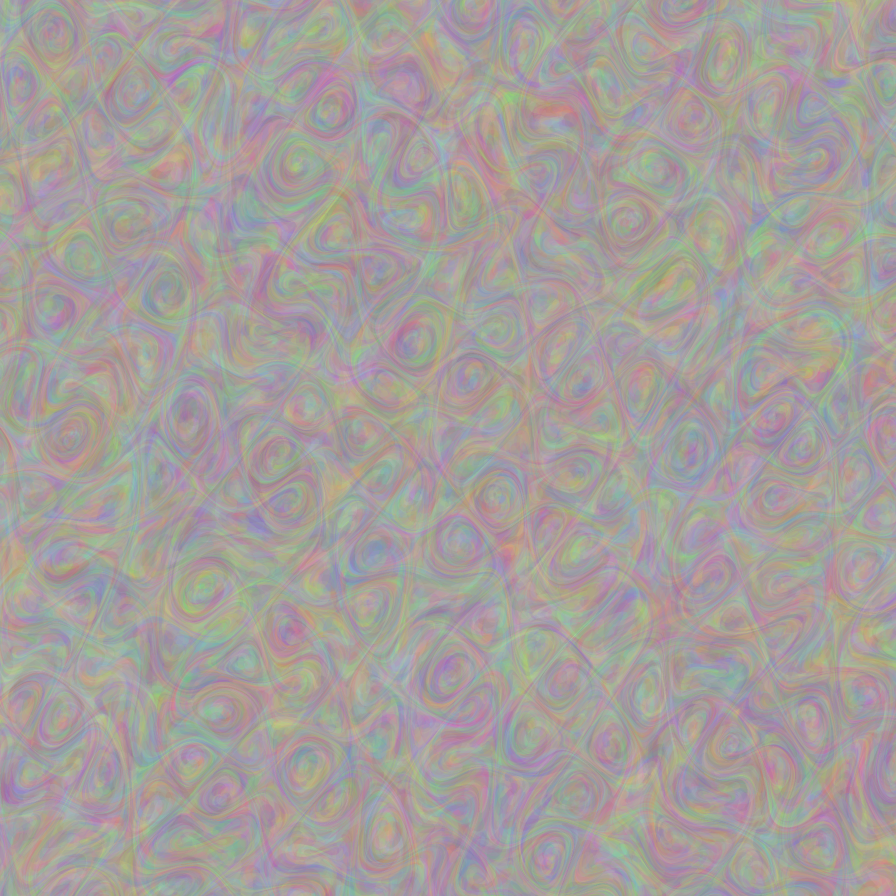
This texture is drawn by a Shadertoy shader. Its source:

```glsl
const int WAVES = 12;
const int STEPS = 7;                 // traced both ways along the flow
const int AA = 2;                    // samples per pixel side
const float TAU = 6.2831853;
const float MIN_FREQ = 6.0;          // waves across the canvas
const float MAX_FREQ = 17.0;
const float STEP_LENGTH = 0.0042;
const float COARSE_CELLS = 34.0;
const float FINE_CELLS = 72.0;
const vec3 BASE = vec3(0.650, 0.634, 0.613);
const vec3 PIGMENT = vec3(0.175, 0.185, 0.185);
const vec3 VEIN_TINT = vec3(-0.010, -0.030, -0.010);
const float GREY_CUT = 0.40;         // how far shared brightness is reduced

vec3 waves[WAVES];                   // wave vector and phase

vec3 hash3(vec3 p) {
    p = fract(p * vec3(0.1031, 0.1030, 0.0973));
    p += dot(p, p.yxz + 33.33);
    return fract((p.xxy + p.yxx) * p.zyx);
}

void makeWaves() {
    for (int i = 0; i < WAVES; i++) {
        float n = float(i);
        float angle = n * 2.39996 + 0.4;
        float freq = mix(MIN_FREQ, MAX_FREQ, fract(n * 0.7549 + 0.13));
        waves[i] = vec3(freq * TAU * vec2(cos(angle), sin(angle)), n * n * 1.73);
    }
}

// Divergence-free velocity from layered sines
vec2 flow(vec2 p) {
    vec2 v = vec2(0.0);
    for (int i = 0; i < WAVES; i++) {
        vec2 k = waves[i].xy;
        v += normalize(vec2(-k.y, k.x)) * cos(dot(k, p) + waves[i].z);
    }
    return v;
}

// Midpoint step, so that loops stay closed
vec2 advect(vec2 p, float stride) {
    vec2 middle = p + 0.5 * stride * flow(p);
    return p + stride * flow(middle);
}

// Random pigment of the nearest cell, centred on zero
vec3 cellPigment(vec2 p, float seed) {
    vec2 home = floor(p);
    vec2 nearest = home;
    float best = 9.0;
    for (int y = -1; y <= 1; y++) {
        for (int x = -1; x <= 1; x++) {
            vec2 cell = home + vec2(x, y);
            vec2 d = cell + hash3(vec3(cell + 200.0, seed)).xy - p;
            float dist = dot(d, d);
            if (dist < best) {
                best = dist;
                nearest = cell;
            }
        }
    }
    vec3 c = hash3(vec3(nearest + 300.0, seed + 71.0)) - 0.5;
    return c - GREY_CUT * dot(c, vec3(1.0 / 3.0));
}

// Translucent cell layers dragged along the flow in both directions
vec3 marble(vec2 p) {
    float vein = smoothstep(1.6, 4.2, length(flow(p)));
    vec2 ahead = p;
    vec2 behind = p;
    vec3 sum = vec3(0.0);
    for (int i = 0; i < STEPS; i++) {
        ahead = advect(ahead, STEP_LENGTH);
        behind = advect(behind, -STEP_LENGTH);
        if (i > 0) {
            float scale = mix(COARSE_CELLS, FINE_CELLS, float(i - 1) / float(STEPS - 2));
            float seed = float(i) * 27.4 + 5.0;
            sum += cellPigment(ahead * scale, seed);
            sum += cellPigment(behind * scale, seed + 13.7);
        }
    }
    vec3 pigment = PIGMENT * sum / sqrt(2.0 * float(STEPS - 1));
    return BASE + pigment + VEIN_TINT * vein;
}

void mainImage(out vec4 fragColor, in vec2 fragCoord) {
    makeWaves();
    vec3 color = vec3(0.0);
    for (int y = 0; y < AA; y++) {
        for (int x = 0; x < AA; x++) {
            vec2 offset = (vec2(x, y) + 0.5) / float(AA) - 0.5;
            color += marble((fragCoord + offset) / iResolution.y);
        }
    }
    fragColor = vec4(color / float(AA * AA), 1.0);
}
```
